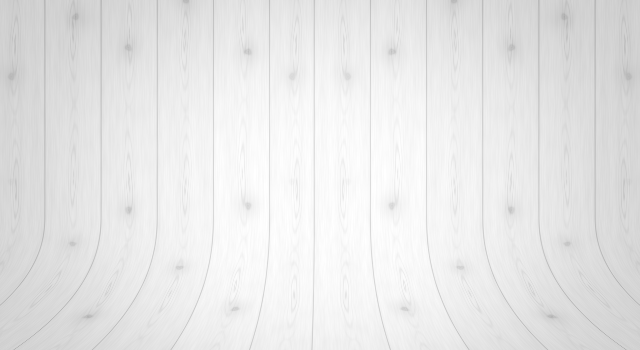
A Shadertoy shader for this texture:

```glsl
// Pale wooden planks hanging as a wall and curving forward into a floor.

const float PLANK = 0.1605;       // plank width, in canvas heights
const float MID_SEAM = -0.0165;   // seam beside the mirror axis
const float BEND_START = 0.619;   // depth below the top where the curve begins
const float ARCH_SPACING = 0.42;  // distance between arched grain figures

float hash(vec2 p) {
    p = fract(p * vec2(0.1031, 0.1137));
    p += dot(p, p.yx + 33.33);
    return fract((p.x + p.y) * p.x * 7.31);
}

// Distance to the nearest scattered point
float cellular(vec2 p) {
    vec2 cell = floor(p), f = fract(p);
    float nearest = 2.0;
    for (int j = -1; j <= 1; j++) {
        for (int i = -1; i <= 1; i++) {
            vec2 o = vec2(i, j);
            vec2 id = cell + o;
            vec2 point = o + vec2(hash(id), hash(id + 71.7));
            nearest = min(nearest, length(point - f));
        }
    }
    return nearest;
}

// Long thin fibres: fine hairs over faint broad bands
float fibres(vec2 p, float seed) {
    float fine = cellular(vec2(p.x * 210.0 + seed, p.y * 14.0 + seed));
    float coarse = cellular(vec2(p.x * 44.0 + seed, p.y * 2.2));
    return 0.55 * fine + 0.45 * coarse - 0.45;
}

// Thin growth lines nested as long narrow arches along the plank heart
float archedGrain(vec2 p, float seed) {
    float toArch = p.y - 0.1 - 0.025 * sin(seed);
    toArch -= ARCH_SPACING * round(toArch / ARCH_SPACING);
    float wobble = 0.003 * sin(p.y * 13.0 + seed) + 0.001 * sin(p.y * 47.0 - seed);
    float across = p.x + wobble;
    float ring = length(vec2(across, toArch * 0.1));
    float wave = 0.5 + 0.5 * sin(ring * 980.0 + 0.9 * sin(p.y * 19.0 + seed));
    float heart = exp(-across * across / 0.00018);
    float figure = 0.3 + 0.7 * exp(-toArch * toArch / 0.011);
    return pow(wave, 3.0) * (0.06 + 0.94 * heart * figure);
}

// Uneven dark core inside a soft smear
float knotShade(vec2 p, float seed) {
    float angle = atan(p.y, p.x);
    float lumps = 1.0 + 0.1 * sin(angle * 2.0 + seed) + 0.1 * sin(angle * 3.0 - seed * 1.7);
    float r = length(p * vec2(1.0, 0.95)) * lumps;
    float core = 1.0 - smoothstep(0.003, 0.0145, r);
    float ring = 0.85 + 0.15 * cos(r * 850.0);
    vec2 s = p * vec2(32.0, 26.0);
    return 0.6 * core * ring + 0.3 * exp(-dot(s, s));
}

float seamShade(float d, float pixel) {
    float line = 1.0 - smoothstep(0.0, 0.0003 + pixel, d);
    return 0.115 * line + 0.015 * exp(-d * 300.0);
}

// Broad bright glow a little below the middle, levelling off at the corners
float glow(float x, float depth) {
    vec2 q = vec2(x / 0.914, (depth - 0.571) / 0.571);
    float r = length(q * vec2(0.92, 0.71));
    return 0.985 - 0.185 * (1.0 - exp(-2.0 * r * r * r));
}

void mainImage(out vec4 fragColor, in vec2 fragCoord) {
    float pixel = 1.0 / iResolution.y;
    float x = (fragCoord.x - 0.5 * iResolution.x) * pixel;
    float depth = 1.0 - fragCoord.y * pixel;

    // Unroll the bend: the floor widens towards the viewer
    float bend = max(depth - BEND_START, 0.0) / (1.0 - BEND_START);
    float widen = 1.0 + 0.4 * pow(bend, 2.2);
    float flatX = x / widen;
    float along = depth + 0.226 * pow(bend, 1.2);

    // Mirrored planks
    float side = flatX > MID_SEAM ? 1.0 : -1.0;
    float fromAxis = side * flatX - MID_SEAM;
    float plank = floor(fromAxis / PLANK);
    float across = fromAxis - (plank + 0.5) * PLANK;
    float seam = min(0.5 * PLANK - abs(across), abs(flatX - MID_SEAM));

    // Knot spacing for a set of five boards
    float start[5] = float[5](0.219, 0.148, 0.0, 0.136, 0.048);
    float spacing[5] = float[5](0.30, 0.44, 0.836, 0.464, 0.683);
    float shift[5] = float[5](0.016, -0.019, -0.002, 0.002, -0.008);
    float strength[5] = float[5](0.7, 1.0, 0.9, 0.9, 0.8);
    float persistence[5] = float[5](0.35, 1.0, 1.0, 1.0, 1.0);
    int board = int(mod(plank, 5.0));
    float toKnot = along - start[board];
    float knot = round(toKnot / spacing[board]);
    toKnot -= spacing[board] * knot;
    float knotDark = strength[board] * pow(persistence[board], abs(knot));

    // Combine light, wood and seams
    float seed = 3.7 * float(board) + 1.3;
    float shade = glow(x, depth);
    shade += 0.012 * (hash(vec2(float(board) + 4.0, 9.0)) - 0.5);
    shade -= 0.045 * fibres(vec2(across, along), seed);
    shade -= 0.065 * archedGrain(vec2(across - 0.3 * shift[board], along), seed);
    shade -= 0.17 * knotDark * knotShade(vec2(across - shift[board], toKnot), seed + 2.3 * knot);
    shade -= seamShade(seam * widen, pixel);

    fragColor = vec4(vec3(clamp(shade, 0.0, 1.0)), 1.0);
}
```
